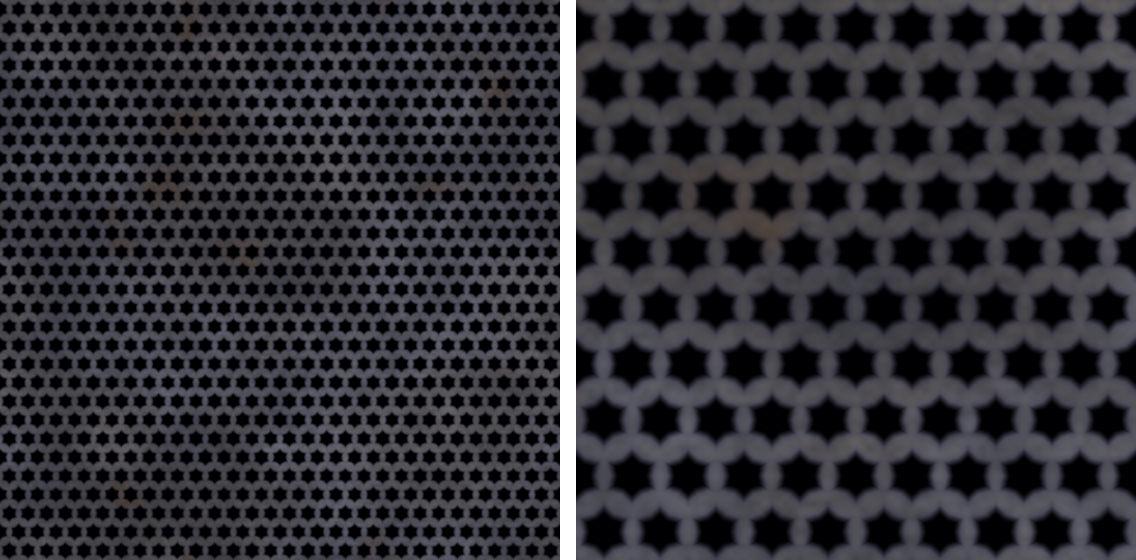
Left, the full canvas; right, a detail of the centre.
Write a WebGL 1 fragment shader that draws this texture.

```glsl
precision highp float;
// Worn perforated steel sheet: staggered rows of soft six-pointed star holes.
// Each hole is a folded-angle distance function; wrapping value noise adds
// grey mottling, a cool or warm cast, fine grain and a few faint rust stains.

uniform vec2 u_resolution;

const float REPEATS = 30.0;        // holes across and rows up (even)
const float TIP_RADIUS = 0.41;     // star sizes, in cells
const float NOTCH_RADIUS = 0.31;
const float SIZE_JITTER = 0.014;
const float EDGE_SOFTNESS = 0.085; // half width of the blurred rim
const float GRAIN = 0.13;
const float RUST_AMOUNT = 0.5;

const vec3 HOLE = vec3(0.0, 0.0, 0.008);
const vec3 STEEL_DARK = vec3(0.255, 0.255, 0.285);
const vec3 STEEL_LIGHT = vec3(0.385, 0.385, 0.42);
const vec3 WARM_TINT = vec3(1.04, 1.0, 0.92);
const vec3 RIM_TINT = vec3(0.87, 0.87, 0.97);
const vec3 RUST = vec3(0.30, 0.23, 0.17);

const float SECTOR = 1.04719755;   // a sixth of a turn

float hash(vec2 p) {
  return fract(sin(dot(p, vec2(127.1, 311.7))) * 43758.5453);
}

// Value noise on a lattice that wraps after "period" cells
float noise(vec2 uv, float period, float seed) {
  vec2 p = uv * period;
  vec2 i = floor(p);
  vec2 f = fract(p);
  f = f * f * (3.0 - 2.0 * f);
  vec2 lo = mod(i, period) + seed;
  vec2 hi = mod(i + 1.0, period) + seed;
  return mix(mix(hash(lo), hash(vec2(hi.x, lo.y)), f.x),
             mix(hash(vec2(lo.x, hi.y)), hash(hi), f.x), f.y);
}

float fbm(vec2 uv, float period, float seed) {
  float sum = 0.0;
  float weight = 0.5;
  for (int k = 0; k < 4; k++) {
    sum += weight * noise(uv, period, seed);
    period *= 2.0;
    seed += 17.0;
    weight *= 0.5;
  }
  return sum / 0.9375;
}

// Signed distance to the edge of a star with a point at the top
float starDistance(vec2 p, float grow) {
  p = abs(p);
  float angle = abs(mod(atan(p.y, p.x + 1e-5), SECTOR) - 0.5 * SECTOR);
  vec2 q = length(p) * vec2(cos(angle), sin(angle));
  vec2 tip = vec2(TIP_RADIUS, 0.0);
  vec2 notch = NOTCH_RADIUS * vec2(cos(0.5 * SECTOR), sin(0.5 * SECTOR));
  vec2 side = notch - tip;
  return dot(q - tip, normalize(vec2(side.y, -side.x))) - grow;
}

// Distance to the nearest hole among three neighbouring staggered rows
float holeDistance(vec2 uv) {
  vec2 p = uv * REPEATS;
  float nearest = 1.0;
  for (int j = -1; j <= 1; j++) {
    float row = floor(p.y) + float(j);
    float shift = 0.5 - 0.5 * mod(row, 2.0);
    float column = floor(p.x - shift + 0.5);
    vec2 center = vec2(column + shift, row + 0.5);
    float grow = (hash(mod(vec2(column, row), REPEATS) + 5.0) - 0.5) * 2.0 * SIZE_JITTER;
    nearest = min(nearest, starDistance(p - center, grow));
  }
  return nearest;
}

void main() {
  vec2 uv = gl_FragCoord.xy / u_resolution;
  float pixel = REPEATS / min(u_resolution.x, u_resolution.y);
  float d = holeDistance(uv);

  // Steel: cloudy brightness, patches of warm grey, cooler rims
  float cloud = 0.65 * fbm(uv, 10.0, 3.0) + 0.35 * noise(uv, 3.0, 41.0);
  vec3 steel = mix(STEEL_DARK, STEEL_LIGHT, smoothstep(0.22, 0.8, cloud));
  float warmth = smoothstep(0.35, 0.65, fbm(uv, 5.0, 71.0));
  float ridge = smoothstep(0.02, 0.16, d);
  steel *= mix(vec3(1.0), WARM_TINT, warmth * (0.4 + 0.6 * ridge));
  steel *= mix(RIM_TINT, vec3(1.0), ridge);

  // Wear: sparse rust stains and fine grain
  float stain = smoothstep(0.64, 0.82, fbm(uv, 9.0, 131.0));
  steel = mix(steel, RUST, RUST_AMOUNT * stain);
  float grain = 0.6 * noise(uv, 128.0, 211.0) + 0.4 * noise(uv, 240.0, 307.0);
  steel *= 1.0 + GRAIN * 2.0 * (grain - 0.5);

  float soft = max(EDGE_SOFTNESS, pixel);
  gl_FragColor = vec4(mix(HOLE, steel, smoothstep(-soft, soft, d)), 1.0);
}
```
